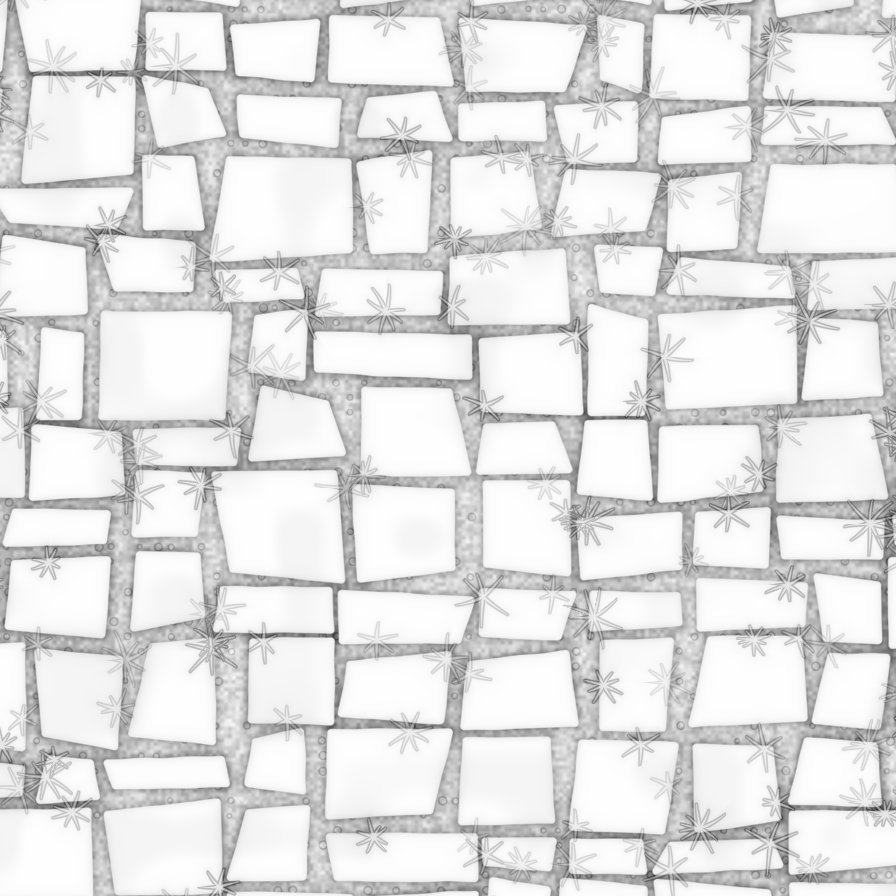
This texture map is drawn by a Shadertoy shader. Its source:

```glsl
#define GRID vec2(8.0, 11.0)       // stones across and up
#define SIZE_SPREAD 0.29           // shift of the joints, in cells
#define SLANT vec2(0.024, 0.017)   // largest inset of a corner
#define ROUNDING 0.0045
#define SHADOW_REACH 0.0056
#define SHADOW_DEPTH 0.28
#define MORTAR 0.88
#define GRAIN 0.26
#define TUFT_SHARE 0.42
#define TUFT_LENGTH 0.036
#define BLADE_WIDTH 0.0023
#define INK 0.27

vec2 hash22(vec2 p) {
    vec3 q = fract(p.xyx * vec3(0.1031, 0.1030, 0.0973));
    q += dot(q, q.yzx + 33.33);
    return fract((q.xx + q.yz) * q.zy);
}

float noise(vec2 p) {
    vec2 i = floor(p), f = fract(p);
    f = f * f * (3.0 - 2.0 * f);
    return mix(mix(hash22(i).x, hash22(i + vec2(1, 0)).x, f.x),
               mix(hash22(i + vec2(0, 1)).x, hash22(i + 1.0).x, f.x), f.y);
}

float jointShift(vec2 vertex) {
    return (hash22(vertex + 57.0).x * 2.0 - 1.0) * SIZE_SPREAD;
}

// Corners of one stone, counter-clockwise; the cells interlock as a pinwheel
void stoneCorners(vec2 cell, out vec2 corner[4]) {
    float a = jointShift(cell), b = jointShift(cell + vec2(1, 0));
    float c = jointShift(cell + vec2(0, 1)), d = jointShift(cell + 1.0);
    vec4 shift = mod(cell.x + cell.y, 2.0) < 0.5 ? vec4(a, b, d, c) : vec4(c, a, b, d);
    vec2 low = (cell + shift.xy) / GRID, high = (cell + 1.0 + shift.zw) / GRID;
    vec2 room = clamp((high - low) * GRID, 0.4, 1.0);
    for (int k = 0; k < 4; k++) {
        vec2 side = vec2(k == 1 || k == 2, k >= 2);
        vec2 h = hash22(cell * 4.0 + vec2(k, 211));
        vec2 inset = 0.0018 + ROUNDING + SLANT * h * h * room;
        corner[k] = mix(low, high, side) + (1.0 - 2.0 * side) * inset;
    }
}

// Signed distance to a rounded convex quad
float stoneDistance(vec2 p, vec2 corner[4]) {
    float nearest = 1e3, outside = -1e3;
    for (int k = 0; k < 4; k++) {
        vec2 edge = corner[(k + 1) % 4] - corner[k], w = p - corner[k];
        vec2 gap = w - edge * clamp(dot(w, edge) / dot(edge, edge), 0.0, 1.0);
        nearest = min(nearest, length(gap));
        outside = max(outside, dot(w, vec2(edge.y, -edge.x)));
    }
    return (outside < 0.0 ? -nearest : nearest) - ROUNDING;
}

// Distance to a star of bent, tapered blades
float tuftDistance(vec2 p, vec2 seed) {
    vec2 h = hash22(seed + 91.0);
    float turn = 6.28318 / floor(6.0 + 4.0 * h.x);
    float sector = floor(atan(p.y, p.x) / turn);
    vec2 blade = hash22(seed + vec2(sector, 400.0 + sector * 3.0));
    float angle = (sector + 0.5 + (blade.x - 0.5) * 0.45) * turn;
    vec2 q = vec2(dot(p, vec2(cos(angle), sin(angle))),
                  dot(p, vec2(-sin(angle), cos(angle))));
    q.y += (blade.y - 0.5) * 13.0 * q.x * q.x;
    float reach = TUFT_LENGTH * (0.55 + 0.45 * h.y) * (0.6 + 0.4 * fract(blade.x * 7.0));
    float along = clamp(q.x, 0.0, reach);
    return length(q - vec2(along, 0.0)) - BLADE_WIDTH * (1.1 - 0.6 * along / reach);
}

// Small round pebbles drawn as rings
float pebbleRing(vec2 p, float pixel) {
    vec2 cell = floor(p * 60.0), h = hash22(cell + 700.0);
    float radius = 0.0025 + 0.002 * h.y;
    float d = abs(length(p - (cell + 0.35 + 0.3 * h.yx) / 60.0) - radius);
    return step(h.x, 0.22) * smoothstep(0.0007 + pixel, 0.0, d);
}

void mainImage(out vec4 fragColor, in vec2 fragCoord) {
    vec2 p = fragCoord / iResolution.y;
    float pixel = 1.0 / iResolution.y;
    vec2 wobbled = p + 0.0016 * (vec2(noise(p * 38.0), noise(p * 38.0 + 80.0)) - 0.5);
    vec2 home = floor(p * GRID);
    float nearest = 1.0, shade = 0.0, ink = 0.0, fill = 0.0, halo = 0.0;

    // Nearby stones and the tufts rooted along their edges
    for (int y = -1; y <= 1; y++)
    for (int x = -1; x <= 1; x++) {
        vec2 cell = home + vec2(x, y);
        vec2 corner[4];
        stoneCorners(cell, corner);
        float d = stoneDistance(wobbled, corner);
        nearest = min(nearest, d);
        shade += exp(-max(d, 0.0) / SHADOW_REACH) * (0.75 + 0.5 * hash22(cell + 31.0).x);
        for (int k = 0; k < 4; k++) {
            vec2 seed = cell * 4.0 + vec2(k, 503), h = hash22(seed);
            vec2 root = mix(corner[k], corner[(k + 1) % 4], h.x * 1.2 - 0.1);
            if (h.y > TUFT_SHARE * (0.3 + 1.4 * noise(root * 7.0))) continue;
            float t = tuftDistance(p - root, seed);
            float strength = 0.4 + 0.6 * hash22(seed + 13.0).x;
            ink = max(ink, strength * smoothstep(0.0007 + pixel, 0.0, abs(t)));
            fill = max(fill, strength * smoothstep(pixel, -pixel, t));
            halo = max(halo, strength * exp(-max(t, 0.0) / 0.005));
        }
    }

    // Grainy, shadowed mortar
    float speckle = noise(p * 230.0) - 0.5;
    float scribble = 0.25 - abs(noise(p * 95.0 + 40.0) - 0.5);
    float mortar = MORTAR - SHADOW_DEPTH * shade * (0.75 + 0.5 * noise(p * 12.0));
    mortar += GRAIN * (0.7 * speckle + 0.5 * scribble) - 0.15 * pebbleRing(p, pixel);

    // Bright stone faces with faint stains and soft rims
    float stone = 0.995 - 0.035 * smoothstep(0.55, 0.85, noise(p * 15.0 + 9.0));
    stone -= 0.07 * exp(min(nearest, 0.0) / 0.004);

    float face = smoothstep(pixel, -pixel, nearest);
    float value = mix(mortar, stone, face);
    value = mix(value, 0.94, fill * 0.6) - 0.05 * halo - INK * ink * mix(1.0, 0.8, face);
    fragColor = vec4(vec3(clamp(value, 0.0, 1.0)), 1.0);
}
```
